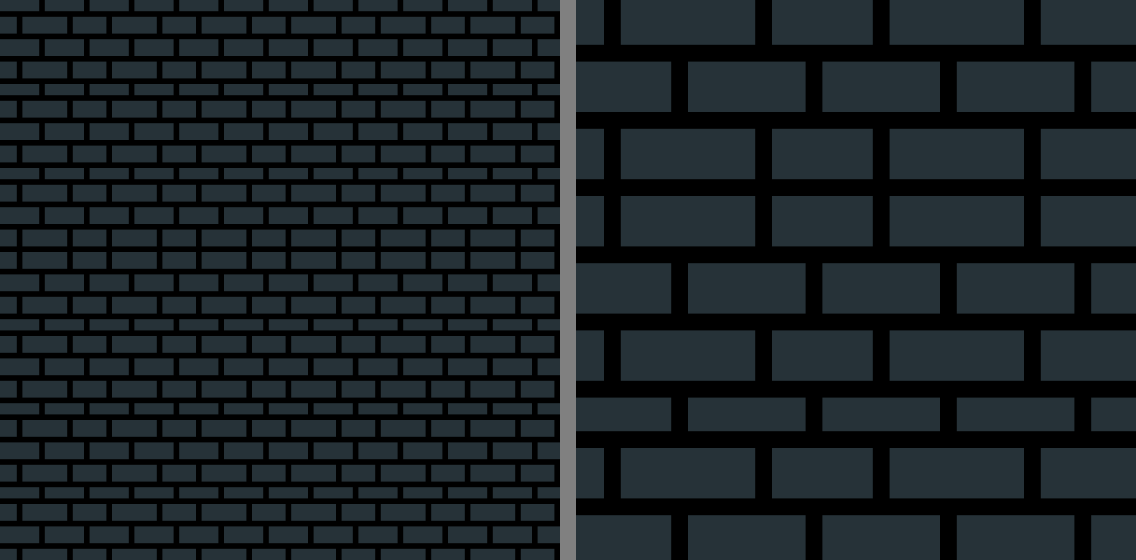
Left: the whole. Right: its middle third, enlarged.
Write a Shadertoy shader that draws this pattern.

```glsl
// Dark brick wall in flat slate on black mortar. Courses are laid on a grid of
// 100 units per canvas height: a band of four courses repeats downward, restarting
// once early, and each course is the product of two box-filtered intervals.

const float GRID = 100.0;          // units per canvas height
const float MORTAR = 1.0;          // joint width
const float BAND = 15.0;           // height of four courses with their joints
const float BAND_RESTART = 45.0;   // depth where the band skips its thin course
const float THIN = 2.0;            // thin course height
const float TALL = 3.0;            // regular course height
const vec3 BRICK_COLOR = vec3(0.149, 0.196, 0.220);
const vec3 MORTAR_COLOR = vec3(0.0);

// Wraps p so that the seam falls in the middle of a mortar joint.
float wrapAtJoint(float p, float period) {
    return mod(p + 0.5 * MORTAR, period) - 0.5 * MORTAR;
}

// Smoothed coverage of the interval from start to start + size.
float interval(float p, float start, float size, float pixel) {
    float inside = 0.5 * size - abs(p - start - 0.5 * size);
    return clamp(inside / pixel + 0.5, 0.0, 1.0);
}

// Course of equal bricks.
float evenCourse(float x, float pixel) {
    return interval(wrapAtJoint(x, 8.0), 0.0, 7.0, pixel);
}

// Course of alternating long and short bricks.
float mixedCourse(float x, float pixel) {
    float p = wrapAtJoint(x - 4.0, 16.0);
    return interval(p, 0.0, 8.0, pixel) + interval(p, 9.0, 6.0, pixel);
}

// Brick coverage, with depth measured downward from the top.
float brickWall(float x, float depth, float pixel) {
    // Restart the band at its first tall course
    float restart = step(BAND_RESTART - 0.5 * MORTAR, depth);
    float y = wrapAtJoint(depth + restart * (THIN + MORTAR), BAND);

    float even = evenCourse(x, pixel);
    float mixed = mixedCourse(x, pixel);
    float wall = 0.0;
    float top = 0.0;
    for (int i = 0; i < 4; i++) {
        float size = i == 0 ? THIN : TALL;
        float bricks = i % 2 == 0 ? even : mixed;
        wall += bricks * interval(y, top, size, pixel);
        top += size + MORTAR;
    }
    return wall;
}

void mainImage(out vec4 fragColor, in vec2 fragCoord) {
    float pixel = GRID / iResolution.y;
    vec2 p = fragCoord * pixel;
    float wall = brickWall(p.x, GRID - p.y, pixel);
    fragColor = vec4(mix(MORTAR_COLOR, BRICK_COLOR, wall), 1.0);
}
```
